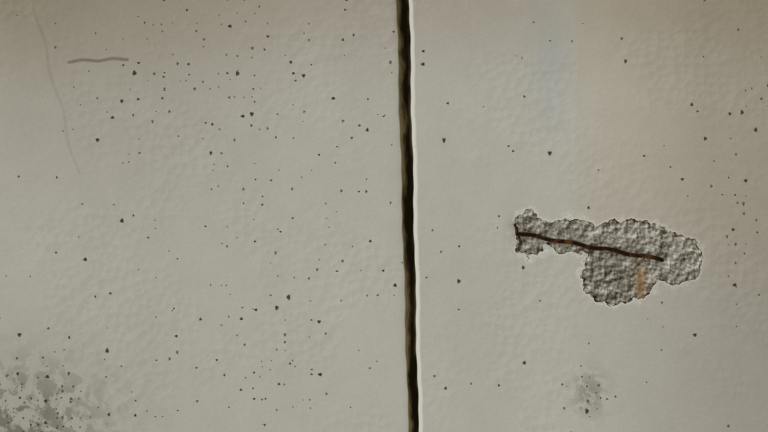
A Shadertoy shader for this texture:

```glsl
vec2 hash2(vec2 p) {
    vec3 q = fract(p.xyx * vec3(0.1031, 0.1030, 0.0973));
    q += dot(q, q.yzx + 33.33);
    return fract((q.xx + q.yz) * q.zy);
}

// Distance to the nearest scattered cell point
float cells(vec2 p) {
    vec2 id = floor(p), f = fract(p);
    float d = 2.0;
    for (int y = -1; y <= 1; y++)
        for (int x = -1; x <= 1; x++) {
            vec2 o = vec2(x, y);
            d = min(d, length(o + hash2(id + o + 80.0) - f));
        }
    return d;
}

// Soft mottling in about -1..1
float waves(vec2 p) {
    float sum = 0.0, amp = 0.5;
    for (int i = 0; i < 5; i++) {
        sum += amp * sin(p.x + 1.7 * sin(p.y * 0.8 + float(i))) * sin(p.y + 1.3 * sin(p.x * 0.9));
        p = mat2(1.5, 1.1, -1.1, 1.5) * p + 2.3;
        amp *= 0.6;
    }
    return sum;
}

float rubble(vec2 p) {
    return cells(p * 38.0) + 0.55 * cells(p * 85.0) + 0.3 * cells(p * 170.0);
}

float blob(vec2 p, vec2 centre, vec2 radius) {
    vec2 d = (p - centre) / radius;
    return exp(-dot(d, d));
}

float segment(vec2 p, vec2 a, vec2 b) {
    vec2 d = b - a;
    return length(p - a - d * clamp(dot(p - a, d) / dot(d, d), 0.0, 1.0));
}

// Share of cells that carry a speck
float speckDensity(vec2 p) {
    float d = 0.015 + 0.16 * blob(p, vec2(0.56, 0.88), vec2(0.27, 0.2));
    d += 0.10 * blob(p, vec2(0.62, 0.42), vec2(0.3, 0.4));
    d += 0.30 * blob(p, vec2(0.61, 0.14), vec2(0.09, 0.08));
    d += 0.75 * blob(p, vec2(0.03, 0.03), vec2(0.18, 0.14));
    d += 0.65 * blob(p, vec2(1.365, 0.09), vec2(0.05, 0.06));
    return d + 0.4 * blob(p, vec2(1.72, 0.6), vec2(0.04, 0.2));
}

float specks(vec2 p, float size, float px) {
    vec2 id = floor(p / size);
    vec2 r = hash2(id + 17.0), s = hash2(id + 241.0);
    vec2 centre = (id + 0.25 + 0.5 * r) * size;
    float radius = size * mix(0.05, 0.15, s.y * s.y);
    vec2 d = (p - centre) * vec2(1.0, 0.7 + 0.6 * r.x);
    float shape = length(d) + 0.15 * radius * sin(atan(d.y, d.x) * 3.0 + r.y * 6.0);
    return step(s.x, speckDensity(centre)) * (1.0 - smoothstep(radius - px, radius + px, shape));
}

// Broken patch made of overlapping ellipses
float chipDistance(vec2 p) {
    vec4 lobes[6] = vec4[6](
        vec4(1.228, 0.458, 0.037, 0.050), vec4(1.320, 0.455, 0.062, 0.039),
        vec4(1.450, 0.438, 0.100, 0.049), vec4(1.562, 0.397, 0.063, 0.057),
        vec4(1.422, 0.363, 0.073, 0.066), vec4(1.475, 0.360, 0.045, 0.050));
    float d = 1.0;
    for (int i = 0; i < 6; i++)
        d = min(d, (length((p - lobes[i].xy) / lobes[i].zw) - 1.0) * min(lobes[i].z, lobes[i].w));
    return d + 0.018 * (cells(p * 32.0) - 0.5) + 0.008 * (cells(p * 90.0) - 0.5);
}

void mainImage(out vec4 fragColor, in vec2 fragCoord) {
    float px = 1.0 / iResolution.y;
    vec2 p = fragCoord * px;

    // Painted wall with uneven light
    vec3 col = vec3(0.655, 0.643, 0.598);
    col -= vec3(0.075, 0.083, 0.095) * blob(p, vec2(0.0, 1.05), vec2(0.6, 0.42));
    col -= vec3(0.05, 0.06, 0.07) * smoothstep(0.75, 1.05, p.y);
    col -= vec3(0.075, 0.08, 0.085) * smoothstep(1.3, 1.8, p.x);
    col -= 0.05 * blob(p, vec2(0.0, 0.0), vec2(0.4, 0.25));
    col -= vec3(0.0, 0.01, 0.022) * smoothstep(1.325, 1.345, p.x) * smoothstep(0.2, 0.6, p.y);
    col += vec3(-0.025, -0.01, 0.005) * blob(p, vec2(1.275, 0.85), vec2(0.04, 0.13));
    col += 0.012 * waves(p * vec2(9.0, 3.0)) + 0.008 * waves(p * 32.0);

    // Paint relief and fine grain
    vec2 lean = vec2(0.003, -0.003);
    float flakes = smoothstep(-0.1, 0.5, waves(p * 7.0 + 4.0));
    col += 0.05 * (0.25 + flakes) * (cells(p * 48.0 + lean * 48.0) - cells(p * 48.0));
    col += 0.018 * (cells(p * 150.0) - 0.5);

    // Scratch, hairline and grime
    float scratch = segment(p + vec2(0.0, 0.002 * sin(p.x * 90.0)), vec2(0.16, 0.858), vec2(0.295, 0.864));
    col -= 0.13 * (1.0 - smoothstep(0.001, 0.004 + px, scratch));
    float hairline = segment(p + vec2(0.004 * sin(p.y * 40.0), 0.0), vec2(0.08, 0.98), vec2(0.18, 0.6));
    col -= 0.03 * (1.0 - smoothstep(0.0, 0.004 + px, hairline));
    float grime = blob(p, vec2(0.05, 0.03), vec2(0.17, 0.12)) + 0.7 * blob(p, vec2(1.365, 0.09), vec2(0.04, 0.05));
    col -= 0.17 * grime * smoothstep(0.0, 0.6, waves(p * 55.0) + 0.2);
    float dots = max(specks(p, 0.030, px), specks(p + 0.013, 0.019, px) * 0.75);
    col = mix(col, vec3(0.19, 0.17, 0.13), 0.85 * dots);

    // Open joint with a pale right lip
    float x = p.x - (0.957 - 0.025 * p.y) - 0.0012 * sin(p.y * 23.0) - 0.0006 * sin(p.y * 91.0);
    float halfWidth = 0.0115 + 0.003 * p.y;
    float lip = smoothstep(halfWidth - px, halfWidth + px, x) * (1.0 - smoothstep(halfWidth + 0.006, halfWidth + 0.013, x));
    col = mix(col, vec3(0.80, 0.79, 0.75), 0.85 * lip);
    col -= 0.06 * exp(-abs(x + halfWidth) * 180.0);
    float mould = waves(p * vec2(90.0, 26.0)) + 0.5 * sin(p.y * 14.0 + 1.0);
    float depth = smoothstep(-0.9, 0.25, x / halfWidth + 0.55 * mould);
    vec3 joint = mix(vec3(0.36, 0.31, 0.21), vec3(0.07, 0.055, 0.025), depth);
    joint = mix(joint, vec3(0.30, 0.25, 0.15), 0.65 * smoothstep(0.35, 0.95, x / halfWidth) * smoothstep(0.5, -0.4, mould));
    col = mix(col, joint, 1.0 - smoothstep(halfWidth - px, halfWidth + px, abs(x)));

    // Chipped concrete
    float chip = chipDistance(p);
    float relief = rubble(p + vec2(0.004, -0.005)) - rubble(p);
    vec3 stone = vec3(0.52, 0.50, 0.45) + 0.42 * relief + 0.10 * waves(p * 60.0);
    stone -= 0.09 * blob(p, vec2(1.41, 0.35), vec2(0.07, 0.06));
    stone = mix(stone, vec3(0.48, 0.33, 0.16), 0.6 * blob(p, vec2(1.483, 0.345), vec2(0.012, 0.04)));
    stone -= 0.16 * smoothstep(-0.008, 0.0, chip);
    col += 0.07 * exp(-abs(chip - 0.004) * 300.0);
    col = mix(col, stone, 1.0 - smoothstep(-px, px, chip));

    // Rusted bar and its shadow
    vec2 q = p + vec2(0.0, 0.002 * sin(p.x * 70.0));
    float bar = segment(q, vec2(1.198, 0.460), vec2(1.532, 0.399));
    bar = min(bar, segment(q, vec2(1.192, 0.482), vec2(1.205, 0.442)) + 0.002);
    col *= 1.0 - 0.35 * exp(-bar * 110.0);
    vec3 rust = mix(vec3(0.13, 0.08, 0.05), vec3(0.30, 0.19, 0.11), smoothstep(-0.2, 0.6, waves(p * 80.0)));
    col = mix(col, rust, 1.0 - smoothstep(0.0045 - px, 0.0045 + px, bar));

    fragColor = vec4(clamp(col, 0.0, 1.0), 1.0);
}
```
